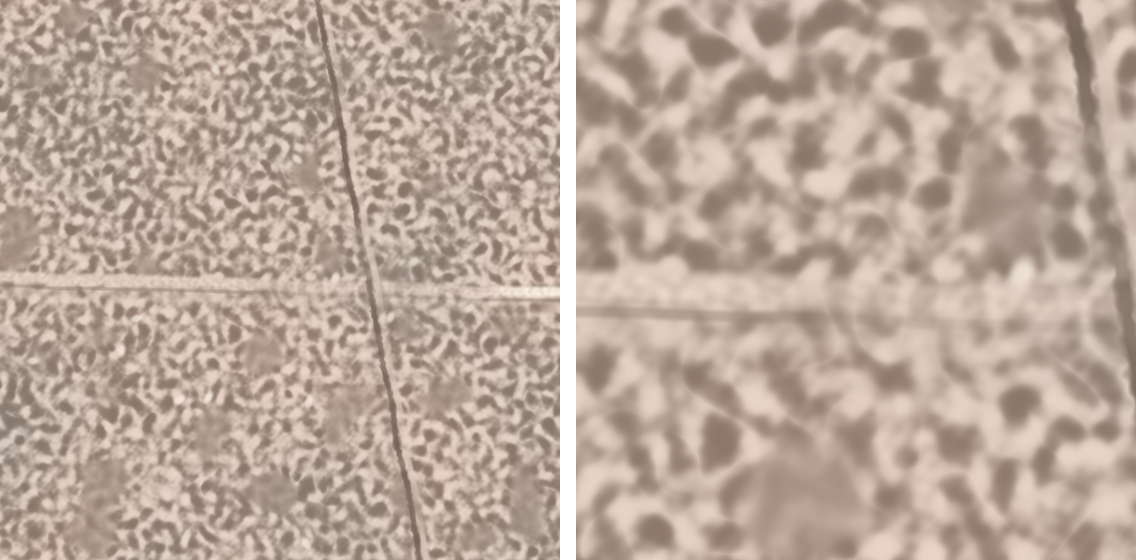
Left: the whole. Right: its middle third, enlarged.
A three.js fragment shader for this texture:

```glsl
varying vec2 vUv;

#define WORM_FREQ 34.0
#define RIDGE_FREQ 19.0
#define DETAIL_FREQ 70.0
#define TONE_STEEPNESS 1.45
#define PATCH_FREQ 6.5
#define FLECK_GRID 13.0
#define FLECK_CHANCE 0.09
#define STONE_DARK vec3(0.535, 0.462, 0.412)
#define STONE_LIGHT vec3(0.908, 0.838, 0.788)
#define GROOVE_COLOR vec3(0.45, 0.385, 0.345)
#define GROUT_COLOR vec3(0.875, 0.8, 0.75)
#define GLINT_COLOR vec3(0.97, 0.925, 0.88)

const int WAVES = 32;
const float PI = 3.14159;

float hash(float n) {
  return fract(sin(n * 127.1) * 43758.5);
}

float hash2(vec2 p) {
  return fract(sin(dot(p, vec2(127.1, 311.7))) * 43758.5);
}

// Band-limited field of layered sines, zero mean and unit deviation
float waveField(vec2 p, float freq, float seed) {
  float sum = 0.0;
  for (int i = 0; i < WAVES; i++) {
    float n = float(i) + seed;
    float angle = PI * (float(i) + hash(n)) / float(WAVES);
    float k = 2.0 * PI * freq * mix(0.5, 1.5, hash(n + 40.3));
    sum += sin(k * dot(p, vec2(cos(angle), sin(angle))) + 2.0 * PI * hash(n + 80.7));
  }
  return sum * sqrt(2.0 / float(WAVES));
}

// Long curved strands along the zero contours of a coarser field
float strands(vec2 p) {
  return (0.8 - abs(waveField(p, RIDGE_FREQ, 820.0))) * 1.66;
}

// Soft line profile: 1 at the centre, 0 beyond the half width
float stroke(float d, float halfWidth) {
  return 1.0 - smoothstep(halfWidth * 0.35, halfWidth * 1.3, abs(d));
}

// Sparse pale grains, one candidate per cell
float flecks(vec2 p) {
  vec2 cell = floor(p * FLECK_GRID);
  float pick = hash2(cell);
  vec2 center = 0.25 + 0.5 * vec2(hash2(cell + 17.0), hash2(cell + 31.0));
  vec2 d = fract(p * FLECK_GRID) - center;
  float angle = PI * hash2(cell + 53.0);
  d = mat2(cos(angle), -sin(angle), sin(angle), cos(angle)) * d;
  float grain = 1.0 - smoothstep(0.04, 0.16, length(d * vec2(0.75, 1.25)));
  return grain * step(pick, FLECK_CHANCE);
}

void main() {
  // Slight foreshortening: finer pattern towards the top
  vec2 p = vec2((vUv.x - 0.5) * (0.95 + 0.12 * vUv.y), vUv.y * (0.95 + 0.07 * vUv.y));
  float broad = waveField(p, 2.2, 11.0);
  float patches = waveField(p, PATCH_FREQ, 230.0);
  float detail = waveField(p, DETAIL_FREQ, 410.0);

  // Joint distances, with small wobble
  float grooveDist = vUv.x - 0.749 + 0.182 * vUv.y + 0.0012 * patches;
  float groutDist = vUv.y - 0.505 + 0.028 * vUv.x + 0.0008 * patches;

  // Winding stone pattern, fading inside smooth worn patches
  vec2 bent = p + 0.0035 * sin(p.yx * vec2(83.0, 71.0) + 3.0 * sin(p * 19.0));
  float worn = 1.0 - smoothstep(-2.0, -0.9, patches + 0.8 * (vUv.y - 0.4));
  float ledge = stroke(groutDist + 0.022, 0.02);
  float worms = 0.82 * waveField(bent, WORM_FREQ, 600.0) + 0.55 * strands(bent);
  worms += 0.2 * detail;
  worms *= (1.0 - 0.75 * worn) * (1.0 - 0.35 * ledge);
  worms += 0.12 * broad + 0.12 * patches - 0.3 * worn + 0.3 * ledge;
  float tone = 1.0 / (1.0 + exp(-TONE_STEEPNESS * worms));
  vec3 color = mix(STONE_DARK, STONE_LIGHT, tone);
  color += vec3(0.006, -0.001, -0.004) * broad;
  color = mix(color, GLINT_COLOR, 0.75 * flecks(p));

  // Pale horizontal grout with a thin shadow below it
  float fade = smoothstep(0.42, 0.5, vUv.x) * (1.0 - smoothstep(0.8, 0.92, vUv.x));
  float glint = smoothstep(0.82, 0.97, vUv.x);
  float shadow = stroke(groutDist + 0.015, 0.004);
  color = mix(color, STONE_DARK, 0.4 * shadow * (1.0 - 0.6 * fade));
  vec3 grout = mix(GROUT_COLOR, GLINT_COLOR, glint) + 0.018 * detail;
  color = mix(color, grout, stroke(groutDist, 0.011) * mix(0.95, 0.65, fade));

  // Dark slanted groove with a broken pale rim
  float filled = smoothstep(0.49, 0.53, vUv.y) * (1.0 - smoothstep(0.57, 0.61, vUv.y));
  float rim = stroke(grooveDist - 0.0125, 0.007);
  color = mix(color, GROUT_COLOR, rim * (0.55 + 0.3 * sin(vUv.y * 43.0 + broad)));
  float groove = stroke(grooveDist, 0.0062 + 0.001 * detail);
  float depth = 0.82 + 0.1 * sin(vUv.y * 61.0 + patches);
  color = mix(color, GROOVE_COLOR, groove * depth * (1.0 - 0.65 * filled));

  gl_FragColor = vec4(color, 1.0);
}
```
